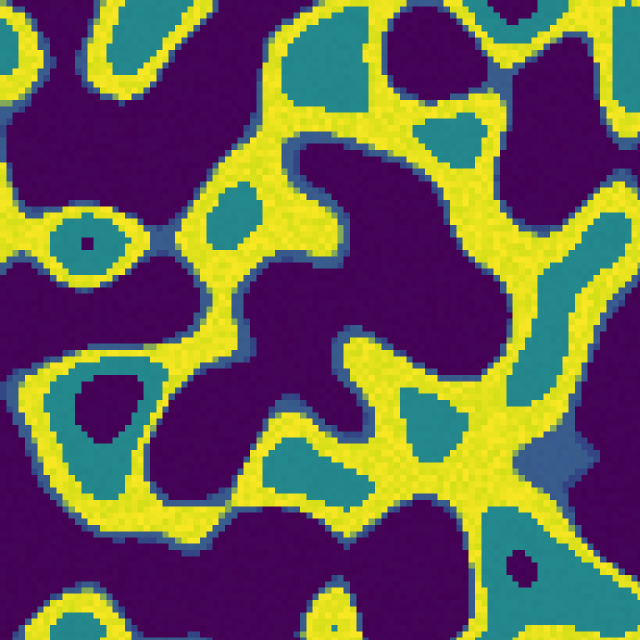
Give the GLSL for this pattern, as a three.js fragment shader.

```glsl
varying vec2 vUv;

const float CELLS = 102.4;          // mosaic cells across the canvas
const int WAVES = 40;               // sine layers in the height field
const float LOW_FREQ = 1.6;         // cycles per canvas
const float HIGH_FREQ = 5.4;
const float HALF_GOLDEN = 1.9416;   // wave direction step, radians
const float SEED = 3.7;
const float TAU = 6.2831853;
const float SMOOTHING = 0.0005;     // subsample offset, canvas units

// Band limits, in standard deviations of the height field
const float RIM = 0.0;
const float RIM_FULL = 0.05;
const float FRINGE = 0.26;
const float SHORE = 0.285;
const float PLATEAU = 1.0;
const float CORE = 2.1;

const vec3 PURPLE = vec3(0.268, 0.012, 0.336);
const vec3 INDIGO = vec3(0.200, 0.270, 0.520);
const vec3 BLUE = vec3(0.220, 0.360, 0.550);
const vec3 GREEN = vec3(0.520, 0.660, 0.340);
const vec3 LIME = vec3(0.830, 0.880, 0.100);
const vec3 GOLD = vec3(0.980, 0.900, 0.135);
const vec3 TEAL = vec3(0.140, 0.530, 0.550);
const vec3 GRAIN = vec3(0.006, 0.016, 0.012);

float hash(vec2 p) {
  vec3 q = fract(vec3(p.xyx) * 0.1031);
  q += dot(q, q.yzx + 33.33);
  return fract((q.x + q.y) * q.z);
}

// Layered sines in spread directions, scaled to unit deviation
float heightField(vec2 p) {
  float sum = 0.0;
  for (int i = 0; i < WAVES; i++) {
    float n = float(i);
    float freq = mix(LOW_FREQ, HIGH_FREQ, (n + 0.5) / float(WAVES));
    float angle = n * HALF_GOLDEN;
    float phase = hash(vec2(n * 7.0 + 1.0, SEED));
    sum += sin(TAU * (freq * dot(p, vec2(cos(angle), sin(angle))) + phase));
  }
  return sum / sqrt(0.5 * float(WAVES));
}

// Flat contour colours, with a faint grain in each cell
vec3 bandColor(float h, float grain) {
  vec3 color = PURPLE;
  if (h > RIM) color = INDIGO;
  if (h > RIM_FULL) color = BLUE;
  if (h > FRINGE) color = GREEN;
  if (h > SHORE) color = mix(LIME, GOLD, grain);
  if (h > PLATEAU) color = TEAL;
  if (h > CORE) color = PURPLE;
  return color + GRAIN * (grain - 0.5);
}

// Cells are counted from the upper left
vec3 mosaic(vec2 uv) {
  vec2 cell = floor(vec2(uv.x, 1.0 - uv.y) * CELLS);
  return bandColor(heightField((cell + 0.5) / CELLS), hash(cell + 17.0));
}

void main() {
  // Average four subsamples to smooth cell edges
  vec3 color = vec3(0.0);
  for (int i = 0; i < 4; i++) {
    vec2 corner = vec2(mod(float(i), 2.0), floor(float(i) * 0.5)) * 2.0 - 1.0;
    color += mosaic(vUv + corner * SMOOTHING);
  }
  gl_FragColor = vec4(color * 0.25, 1.0);
}
```
